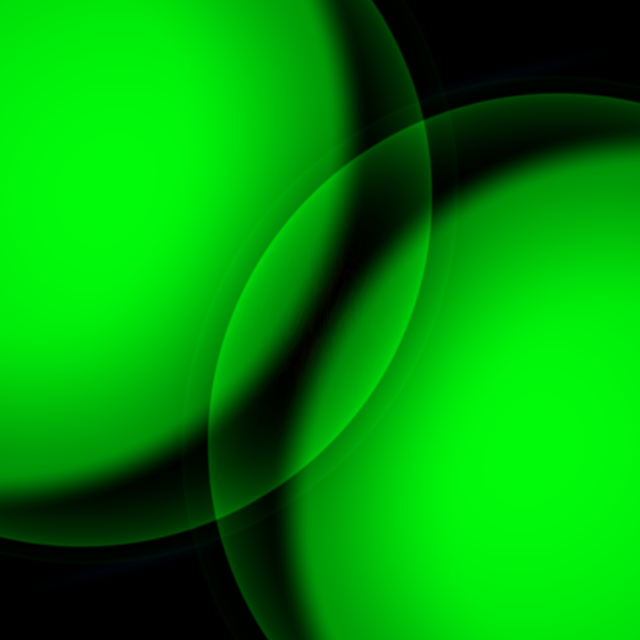
This background is drawn by a WebGL 2 fragment shader. Its source:

```glsl
#version 300 es
precision highp float;

uniform vec2 u_resolution;
out vec4 fragColor;

float circle(vec2 p, vec2 center, float radius) {
    return length(p - center) - radius;
}

vec2 hashGradient(vec2 cell) {
    float h = fract(sin(dot(cell, vec2(127.1, 311.7))) * 4375.85);
    return vec2(cos(6.2832 * h), sin(6.2832 * h));
}

float gradientNoise(vec2 p) {
    vec2 i = floor(p), f = fract(p);
    vec2 u = f * f * (3.0 - 2.0 * f);
    float a = dot(hashGradient(i), f);
    float b = dot(hashGradient(i + vec2(1, 0)), f - vec2(1, 0));
    float c = dot(hashGradient(i + vec2(0, 1)), f - vec2(0, 1));
    float d = dot(hashGradient(i + vec2(1, 1)), f - vec2(1, 1));
    return mix(mix(a, b, u.x), mix(c, d, u.x), u.y);
}

float shellDistance(vec2 p) {
    return circle(p, vec2(-0.372, 0.193), 0.547);
}

// Solid ball with a soft rim and an off-centre highlight
float ball(vec2 p) {
    float depth = -circle(p, vec2(-0.513, 0.288), 0.581);
    float rim = smoothstep(-0.012, 0.055, depth);
    float body = mix(0.68, 1.0, smoothstep(0.0, 0.29, depth));
    vec2 fromHighlight = p - vec2(-0.305, 0.188);
    return rim * body * (1.0 - 0.9 * dot(fromHighlight, fromHighlight));
}

// Thin translucent shell, brightest at its outer edge
float shell(vec2 p) {
    float depth = -shellDistance(p);
    float fade = 1.0 - smoothstep(0.03, 0.14, depth);
    float glow = 0.23 * exp(-max(depth, 0.0) / 0.06) * fade;
    float edge = 0.07 * exp(-abs(depth) / 0.005);
    return (glow + edge) * smoothstep(-0.003, 0.003, depth);
}

// Faint halo outside the shell
float halo(vec2 p) {
    float d = circle(p, vec2(-0.365, 0.2), 0.581);
    float inside = 1.0 - smoothstep(-0.003, 0.003, d);
    return inside * (0.015 * exp(d / 0.04) + 0.03 * exp(-abs(d) / 0.004));
}

// Dims a ball where the opposite shell covers it
float cover(vec2 p) {
    return 1.0 - 0.25 * exp(-max(shellDistance(p), 0.0) / 0.06);
}

void main() {
    vec2 p = (gl_FragCoord.xy - 0.5 * u_resolution) / min(u_resolution.x, u_resolution.y);

    // Two copies, turned half a circle about the centre
    float light = 0.0;
    float streak = 0.0;
    for (int i = 0; i < 2; i++) {
        vec2 q = i == 0 ? p : -p;
        light += ball(q) * cover(-q) + shell(q) + halo(q);
        vec2 s = q - vec2(0.27, 0.375);
        float across = s.y - 0.25 * s.x;
        streak += exp(-across * across / 0.0001 - s.x * s.x / 0.015);
    }

    // Fine wrinkles around the narrow gap
    vec2 grain = vec2(p.x * 60.0, p.y * 22.0);
    float warp = gradientNoise(grain * 0.5);
    float wrinkle = gradientNoise(grain + 2.0 * warp);
    float crease = exp(-abs(wrinkle) / 0.04) * exp(-dot(p, p) * 45.0);
    light *= 1.0 + 0.035 * crease;

    vec3 color = light * vec3(0.0, 0.99, 0.04);
    color += crease * vec3(0.05, 0.012, 0.0) * (1.0 - smoothstep(0.0, 0.6, light));
    color += streak * vec3(0.0, 0.02, 0.04) * (1.0 - smoothstep(0.0, 0.2, light));
    fragColor = vec4(clamp(color, 0.0, 1.0), 1.0);
}
```
